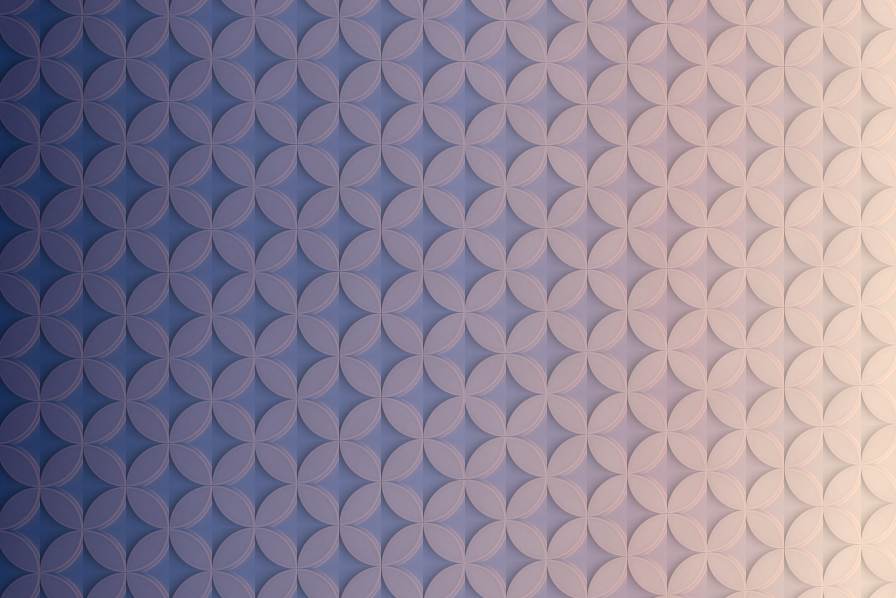
Write a Shadertoy shader that draws this pattern.

```glsl
vec2 hashGradient(vec2 cell) {
    float angle = 6.2832 * fract(sin(dot(cell, vec2(127.1, 311.7))) * 43758.5);
    return vec2(cos(angle), sin(angle));
}

float gradientNoise(vec2 p) {
    vec2 i = floor(p), f = fract(p);
    vec2 w = f * f * f * (f * (f * 6.0 - 15.0) + 10.0);
    float a = dot(hashGradient(i), f);
    float b = dot(hashGradient(i + vec2(1, 0)), f - vec2(1, 0));
    float c = dot(hashGradient(i + vec2(0, 1)), f - vec2(0, 1));
    float d = dot(hashGradient(i + vec2(1, 1)), f - vec2(1, 1));
    return mix(mix(a, b, w.x), mix(c, d, w.x), w.y);
}

// Five evenly spaced colour stops
vec3 ramp(float x, vec3 c0, vec3 c1, vec3 c2, vec3 c3, vec3 c4) {
    float t = clamp(x, 0.0, 1.0) * 4.0;
    vec3 c = mix(c0, c1, clamp(t, 0.0, 1.0));
    c = mix(c, c2, clamp(t - 1.0, 0.0, 1.0));
    c = mix(c, c3, clamp(t - 2.0, 0.0, 1.0));
    return mix(c, c4, clamp(t - 3.0, 0.0, 1.0));
}

// The wall recedes gently to the right, so repeats shrink there
vec2 wallCoords(vec2 p) {
    float t = p.x - 0.0664;
    float recede = max(t, 0.0);
    float u = 6.919 * t + 0.212 * pow(recede, 2.7);
    float v = (p.y - 0.6875) * (6.97 + 0.327 * pow(recede, 1.7));
    return vec2(u, v);
}

// Overlap of two circle lattices: xy = outward normal, z = signed distance
vec3 petalField(vec2 uv, float radius) {
    vec2 a = fract(uv + 0.5) - 0.5;
    vec2 b = fract(uv) - 0.5;
    float da = length(a) - radius;
    float db = length(b) - radius;
    vec2 n = da > db ? a : b;
    return vec3(n / max(length(n), 1e-4), max(da, db));
}

// Distance to the nearest point where four petals meet
float nodeDistance(vec2 uv) {
    vec2 a = fract(uv + vec2(0.5, 0.0)) - 0.5;
    vec2 b = fract(uv + vec2(0.0, 0.5)) - 0.5;
    return min(length(a), length(b));
}

float line(float d, float halfWidth, float soft) {
    return 1.0 - smoothstep(halfWidth - soft, halfWidth + soft, abs(d));
}

void mainImage(out vec4 fragColor, in vec2 fragCoord) {
    vec2 p = fragCoord / iResolution.y;
    vec2 uv = wallCoords(p);
    float soft = 5.5 / iResolution.y;

    // Broad light, strongest at the right
    float across = fragCoord.x / iResolution.x;
    float light = across + 0.05 * (0.5 - p.y) + 0.025 * gradientNoise(p * 2.5);
    vec3 floorColor = ramp(light, vec3(0.10, 0.19, 0.37), vec3(0.32, 0.38, 0.56),
        vec3(0.48, 0.50, 0.65), vec3(0.74, 0.64, 0.68), vec3(0.95, 0.86, 0.79));
    vec3 petalColor = ramp(light, vec3(0.20, 0.21, 0.36), vec3(0.42, 0.41, 0.54),
        vec3(0.60, 0.55, 0.63), vec3(0.80, 0.69, 0.68), vec3(0.95, 0.85, 0.78));

    vec3 field = petalField(uv, 0.5);
    float d = field.z;
    float outside = max(d, 0.0);
    vec2 lightDir = normalize(vec2(1.0, -0.12));
    float facing = dot(field.xy, lightDir);
    float contrast = mix(1.0, 0.5, across);

    // Recessed floor: cast shadow, corner occlusion and lit side walls
    float shadow = 0.34 * max(-facing, 0.0) * exp(-outside / 0.085)
                 + 0.10 * exp(-outside / 0.05)
                 + 0.22 * exp(-nodeDistance(uv) / 0.09);
    vec3 color = floorColor * (1.0 - contrast * shadow);
    float wall = smoothstep(0.0, 0.8, facing);
    vec3 wallColor = petalColor + vec3(0.13, 0.05, 0.0) * contrast;
    float glow = 0.75 * exp(-outside / 0.055);
    color = mix(color, wallColor, wall * glow);
    color += vec3(0.13, 0.08, 0.05) * contrast * wall * line(d - 0.035, 0.009, soft);

    // Raised petals with a fine bright rim
    float petal = 1.0 - smoothstep(-soft, soft, d);
    vec3 face = petalColor * (1.0 + 0.03 * gradientNoise(uv * 1.7));
    face *= 1.0 - 0.04 * contrast * smoothstep(-0.08, 0.0, d);
    color = mix(color, face, petal);
    vec3 rimColor = vec3(0.12, 0.075, 0.055) * contrast;
    color += rimColor * line(d + 0.008, 0.009, soft) * (0.65 + 0.35 * facing);

    // Fine surface grain
    color += 0.008 * gradientNoise(p * 110.0);
    fragColor = vec4(clamp(color, 0.0, 1.0), 1.0);
}
```
